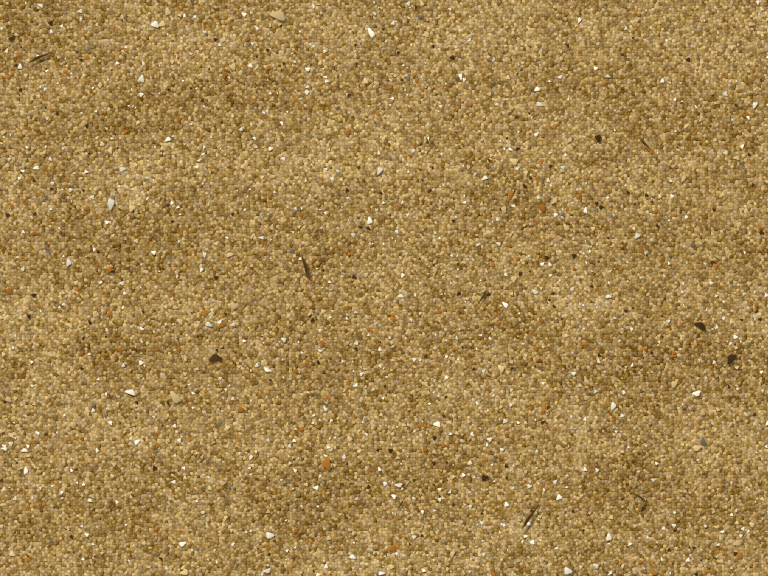
A Shadertoy shader for this texture:

```glsl
// Rippled golden beach sand strewn with shell chips, pebbles and a few twigs.
const vec3 SAND_DARK  = vec3(0.52, 0.40, 0.20);
const vec3 SAND_LIGHT = vec3(0.75, 0.63, 0.41);
const vec3 SHELL = vec3(0.93, 0.90, 0.82);
const vec3 CREAM = vec3(0.83, 0.72, 0.50);
const vec3 OCHRE = vec3(0.68, 0.43, 0.16);
const vec3 SLATE = vec3(0.47, 0.44, 0.38);
const vec3 UMBER = vec3(0.28, 0.20, 0.11);
const vec2 LIGHT_DIR = vec2(-0.55, 0.83);

vec3 hash3(vec2 cell, float seed) {
    vec3 h = fract(vec3(cell.xyx + seed * 17.3) * vec3(0.1031, 0.1030, 0.0973));
    h += dot(h, h.yxz + 33.33);
    return fract((h.xxy + h.yzz) * h.zyx);
}

float valueNoise(vec2 p, float seed) {
    vec2 i = floor(p), f = fract(p);
    f = f * f * (3.0 - 2.0 * f);
    float lower = mix(hash3(i, seed).x, hash3(i + vec2(1, 0), seed).x, f.x);
    float upper = mix(hash3(i + vec2(0, 1), seed).x, hash3(i + vec2(1, 1), seed).x, f.x);
    return mix(lower, upper, f.y);
}

float fbm(vec2 p, float seed) {
    float sum = 0.0, amplitude = 0.5;
    for (int i = 0; i < 4; i++) {
        sum += amplitude * valueNoise(p, seed + float(i));
        p = p * 2.03 + 3.7;
        amplitude *= 0.5;
    }
    return sum / 0.9375;
}

// Nearest grain: x is its tone, y its warmth; its rim and far side are shaded.
vec2 grains(vec2 p, float seed) {
    vec2 toGrain = vec2(0.0), nearest = vec2(0.0);
    float best = 9.0;
    for (int k = 0; k < 9; k++) {
        vec2 cell = floor(p) + vec2(k % 3, k / 3) - 1.0;
        vec2 offset = p - cell - 0.1 - 0.8 * hash3(cell, seed).xy;
        float d = dot(offset, offset);
        if (d < best) {
            best = d;
            toGrain = offset;
            nearest = cell;
        }
    }
    vec3 h = hash3(nearest, seed + 5.0);
    float tone = 0.95 * (h.x + h.y - 1.0);
    tone += 0.5 * dot(toGrain, LIGHT_DIR) - 0.8 * (sqrt(best) - 0.4);
    return vec2(tone, h.z - 0.5);
}

// Low arching ridges, steeper at the left and level towards the right.
float ripples(vec2 p) {
    float bend = p.y + 0.2 * (p.x - 0.75) * (p.x - 0.75);
    float phase = bend * 27.0 + 5.0 * (fbm(p * vec2(1.8, 3.0), 3.0) - 0.5);
    return sin(phase + 0.5 * sin(phase)) * (0.4 + fbm(p * 2.5, 9.0));
}

float chipDistance(vec2 p, float radius, float slender, vec3 h) {
    float angle = 6.2832 * h.x;
    vec2 q = mat2(cos(angle), sin(angle), -sin(angle), cos(angle)) * p;
    q.y /= slender;
    float facets = 1.0 + 0.18 * sin(3.0 * atan(q.y, q.x + 1e-6) + 6.2832 * h.y);
    return (length(q) - radius * facets) * slender;
}

vec3 chipColour(float kind) {
    vec3 c = mix(SHELL, CREAM, step(0.34, kind));
    c = mix(c, OCHRE, step(0.66, kind));
    c = mix(c, SLATE, step(0.89, kind));
    return mix(c, UMBER, step(0.94, kind));
}

// Lays jittered chips with small shadows over a ground colour.
vec3 scatter(vec3 ground, vec2 p, float cells, float chance, float radius,
             float slender, float bias, float seed, float blur) {
    for (int k = 0; k < 9; k++) {
        vec2 cell = floor(p * cells) + vec2(k % 3, k / 3) - 1.0;
        vec3 place = hash3(cell, seed), look = hash3(cell, seed + 2.0);
        float density = 0.2 + 1.6 * fbm(cell / cells * 5.0, 21.0);
        if (place.z > chance * density) continue;
        vec3 form = hash3(cell, seed + 4.0);
        float size = radius * (0.55 + 0.8 * look.y * look.y);
        float thin = slender * (0.75 + 0.5 * look.z);
        vec2 offset = p - (cell + 0.15 + 0.7 * place.xy) / cells;
        float body = chipDistance(offset, size, thin, form);
        float shadow = chipDistance(offset + LIGHT_DIR * size * 0.45, size, thin, form);
        ground *= 1.0 - 0.35 * smoothstep(-blur, blur, -shadow);
        vec3 tint = chipColour(pow(look.x, bias)) * (0.9 + 0.2 * form.z);
        tint *= 1.0 + 0.12 * clamp(dot(offset, LIGHT_DIR) / size, -1.0, 1.0);
        ground = mix(ground, tint, smoothstep(-blur, blur, -body));
    }
    return ground;
}

void mainImage(out vec4 fragColor, in vec2 fragCoord) {
    float pixel = 1.0 / iResolution.y;
    vec2 p = fragCoord * pixel;
    // Grains, averaged over four points for smooth edges
    vec2 grain = vec2(0.0);
    for (int i = 0; i < 4; i++) {
        vec2 shift = vec2(i % 2, i / 2) * 0.5 - 0.25;
        grain += 0.25 * grains((p + shift * pixel) * 205.0, 1.0);
    }
    // Ground tone from ripples, soft patches and grains
    float tone = 0.53 + grain.x + 0.1 * ripples(p);
    tone += 0.5 * (fbm(p * 9.0, 13.0) + fbm(p * 60.0, 30.0) - 1.0);
    vec3 colour = mix(SAND_DARK, SAND_LIGHT, tone) + grain.y * vec3(-0.02, 0.01, 0.11);
    // Grit, chips, pebbles, twigs
    float blur = 0.7 * pixel;
    colour = scatter(colour, p, 95.0, 0.22, 0.0030, 0.75, 0.80, 41.0, blur);
    colour = scatter(colour, p, 40.0, 0.13, 0.0052, 0.65, 1.15, 53.0, blur);
    colour = scatter(colour, p, 12.0, 0.10, 0.0105, 0.60, 0.90, 67.0, blur);
    colour = scatter(colour, p, 5.0, 0.18, 0.0170, 0.14, 0.03, 79.0, blur);
    fragColor = vec4(clamp(colour, 0.0, 1.0), 1.0);
}
```
